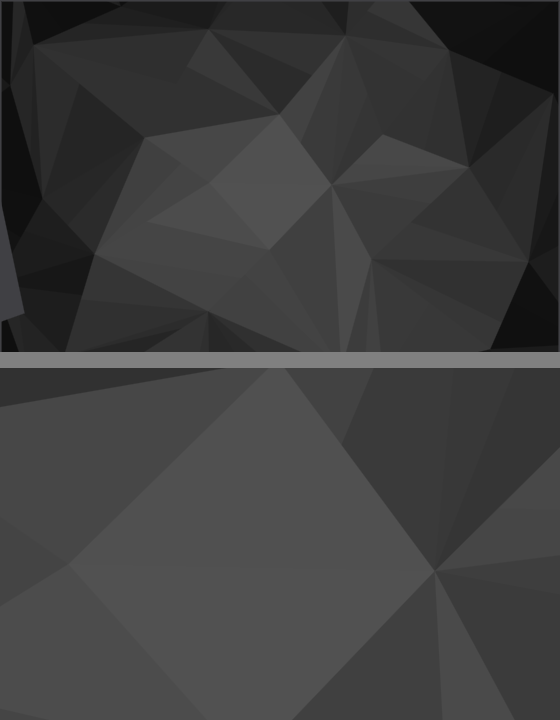
Top, the full canvas; bottom, a detail of the centre.
This background is drawn by a Shadertoy shader. Its source:

```glsl
// Dark grey low-poly background: flat triangular facets, brightest near the middle
const float CELL = 0.275;                    // facet quad side, in canvas heights
const vec2  LIGHT_CENTRE = vec2(-0.01, -0.03);
const float CALM_JITTER = 0.13;              // vertex wander near the light
const float WILD_JITTER = 0.37;              // vertex wander far from it
const float PEAK_TONE = 0.335;
const float TONE_FALLOFF = 0.29;             // darkening per canvas height
const float TONE_SPREAD = 0.105;             // random range between facets
const float CREASE_TONE = 0.018;             // faint step inside a facet
const vec2  TONE_LIMITS = vec2(0.06, 0.33);
const vec3  FRAME_COLOUR = vec3(0.25, 0.25, 0.265);
const float FRAME_WIDTH = 0.0045;
const float SEED = 7.0;

float hash(vec2 p) {
    vec3 h = fract(vec3(p.xyx) * 0.1031 + SEED * 0.071);
    h += dot(h, h.yzx + 33.33);
    return fract((h.x + h.y) * h.z);
}

float cross2(vec2 a, vec2 b) { return a.x * b.y - a.y * b.x; }

// Signed distance to a line, positive on its left
float leftOf(vec2 p, vec2 a, vec2 b) { return cross2(normalize(b - a), p - a); }

// Positive inside a counter-clockwise triangle
float insideTriangle(vec2 p, vec2 a, vec2 b, vec2 c) {
    return min(leftOf(p, a, b), min(leftOf(p, b, c), leftOf(p, c, a)));
}

float coverage(float d, float pixel) { return clamp(0.5 + d / pixel, 0.0, 1.0); }

// Grid vertex, displaced more strongly away from the light
vec2 vertexAt(vec2 id) {
    float wander = mix(CALM_JITTER, WILD_JITTER, smoothstep(0.7, 1.6, length(id - 0.5)));
    vec2 r = vec2(hash(id + 51.7), hash(id + 113.3));
    return id + (2.0 * r - 1.0) * wander;
}

// Adds tone * weight and weight of one facet
void addFacet(inout vec2 sum, vec2 p, vec2 a, vec2 b, vec2 c, vec2 key, float pixel) {
    float weight = coverage(insideTriangle(p, a, b, c), pixel);
    if (weight <= 0.0) return;
    float range = length((a + b + c) / 3.0 - 0.5);
    float spread = TONE_SPREAD * smoothstep(0.1, 1.4, range);
    float tone = PEAK_TONE - TONE_FALLOFF * CELL * range + (hash(key) - 0.5) * spread;
    vec2 foot = mix(b, c, 0.3 + 0.4 * hash(key + 5.9));
    float crease = coverage(leftOf(p, a, foot), pixel) - 0.5;
    tone += crease * CREASE_TONE * step(0.8, range) * (2.0 * hash(key + 9.1) - 1.0) * 2.0;
    sum += weight * vec2(clamp(tone, TONE_LIMITS.x, TONE_LIMITS.y), 1.0);
}

void mainImage(out vec4 fragColor, in vec2 fragCoord) {
    vec2 canvas = (fragCoord - 0.5 * iResolution.xy) / iResolution.y;
    float pixel = 1.3 / iResolution.y;

    // Grid turned by 45 degrees, so the central quad stands as a diamond
    vec2 p = canvas - LIGHT_CENTRE;
    p = vec2(p.x + p.y, p.y - p.x) * 0.70711 / CELL + 0.5;
    float gridPixel = pixel / CELL;

    // Two facets per quad, gathered from the neighbouring quads
    vec2 sum = vec2(0.0);
    for (int j = -1; j <= 1; j++)
    for (int i = -1; i <= 1; i++) {
        vec2 id = floor(p) + vec2(i, j);
        vec2 a = vertexAt(id);
        vec2 b = vertexAt(id + vec2(1, 0));
        vec2 c = vertexAt(id + vec2(1, 1));
        vec2 d = vertexAt(id + vec2(0, 1));
        bool acFits = cross2(b - a, c - a) > 0.0 && cross2(c - a, d - a) > 0.0;
        bool bdFits = cross2(c - b, d - b) > 0.0 && cross2(d - b, a - b) > 0.0;
        bool useBD = bdFits && (!acFits || id == vec2(0.0) || hash(id + 77.1) > 0.5);
        vec2 key = id + 211.0;
        if (useBD) {
            addFacet(sum, p, b, c, d, key, gridPixel);
            addFacet(sum, p, d, a, b, key + 37.4, gridPixel);
        } else {
            addFacet(sum, p, a, b, c, key, gridPixel);
            addFacet(sum, p, c, d, a, key + 37.4, gridPixel);
        }
    }
    vec3 colour = vec3(sum.x / max(sum.y, 0.001));

    // Pale sliver on the left edge
    float halfWidth = 0.5 * iResolution.x / iResolution.y;
    vec2 fromLeft = vec2(canvas.x + halfWidth, canvas.y);
    float sliver = insideTriangle(fromLeft, vec2(0.0, -0.06), vec2(0.0, -0.415), vec2(0.07, -0.39));
    colour = mix(colour, FRAME_COLOUR, coverage(sliver, pixel));

    // Thin frame along the top and the sides
    float edge = min(0.5 - canvas.y, halfWidth - abs(canvas.x));
    colour = mix(colour, FRAME_COLOUR, coverage(FRAME_WIDTH - edge, pixel));

    fragColor = vec4(colour, 1.0);
}
```
